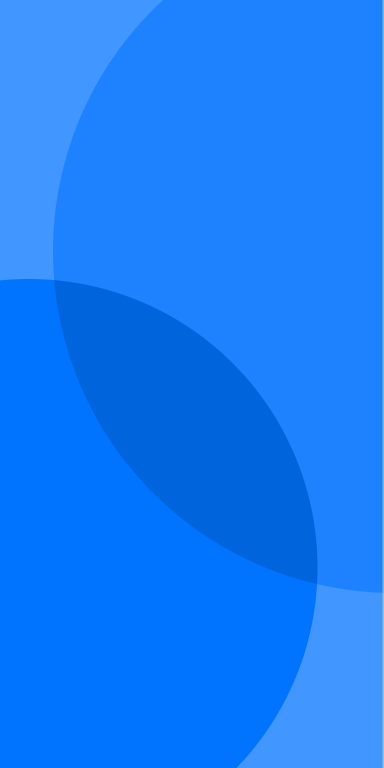
Write a WebGL 1 fragment shader that draws this background.

```glsl
precision highp float;

// Flat blue background with two large overlapping discs.
// Each disc is a smoothed circle distance; their overlap takes a darker lens
// colour. A pale hairline with a faint shade beside it trims the right border.

uniform vec2 u_resolution;

// Canvas space: x runs 0..1, y runs 0..2 from the lower left.
const vec2 CANVAS = vec2(1.0, 2.0);

const vec2  UPPER_CENTER = vec2(1.0281, 1.3458);
const float UPPER_RADIUS = 0.8901;
const vec2  LOWER_CENTER = vec2(0.0755, 0.5221);
const float LOWER_RADIUS = 0.7513;

const vec3 PALE_BLUE  = vec3(0.255, 0.588, 1.0);
const vec3 UPPER_BLUE = vec3(0.118, 0.510, 1.0);
const vec3 LOWER_BLUE = vec3(0.0, 0.451, 1.0);
const vec3 LENS_BLUE  = vec3(0.0, 0.392, 0.863);

const float SHADE_WIDTH = 0.016;
const vec3  SHADE_TINT  = vec3(1.0, 1.0, 0.968);
const float HAIRLINE_WIDTH = 0.004;
const float HAIRLINE_GLOW  = 0.4;
const vec3  HAIRLINE_COLOR = vec3(1.0);

// Coverage of a disc, with an edge one pixel wide.
float disc(vec2 p, vec2 center, float radius, float pixel) {
  return clamp(0.5 - (length(p - center) - radius) / pixel, 0.0, 1.0);
}

// Coverage of a vertical band of the given width along the right border.
float rightBand(float x, float width, float pixel) {
  return clamp(0.5 + (x - CANVAS.x + width) / pixel, 0.0, 1.0);
}

void main() {
  vec2 p = gl_FragCoord.xy / u_resolution * CANVAS;
  vec2 pixelSize = CANVAS / u_resolution;
  float pixel = max(pixelSize.x, pixelSize.y);

  float upper = disc(p, UPPER_CENTER, UPPER_RADIUS, pixel);
  float lower = disc(p, LOWER_CENTER, LOWER_RADIUS, pixel);

  // Blend the four regions by disc coverage.
  vec3 outsideLower = mix(PALE_BLUE, UPPER_BLUE, upper);
  vec3 insideLower  = mix(LOWER_BLUE, LENS_BLUE, upper);
  vec3 color = mix(outsideLower, insideLower, lower);

  // Right border: faint shade, then the pale hairline.
  float shade = rightBand(p.x, SHADE_WIDTH, pixelSize.x);
  color *= mix(vec3(1.0), SHADE_TINT, shade);
  float hairline = rightBand(p.x, HAIRLINE_WIDTH, pixelSize.x);
  color = mix(color, HAIRLINE_COLOR, hairline * HAIRLINE_GLOW);

  gl_FragColor = vec4(color, 1.0);
}
```
